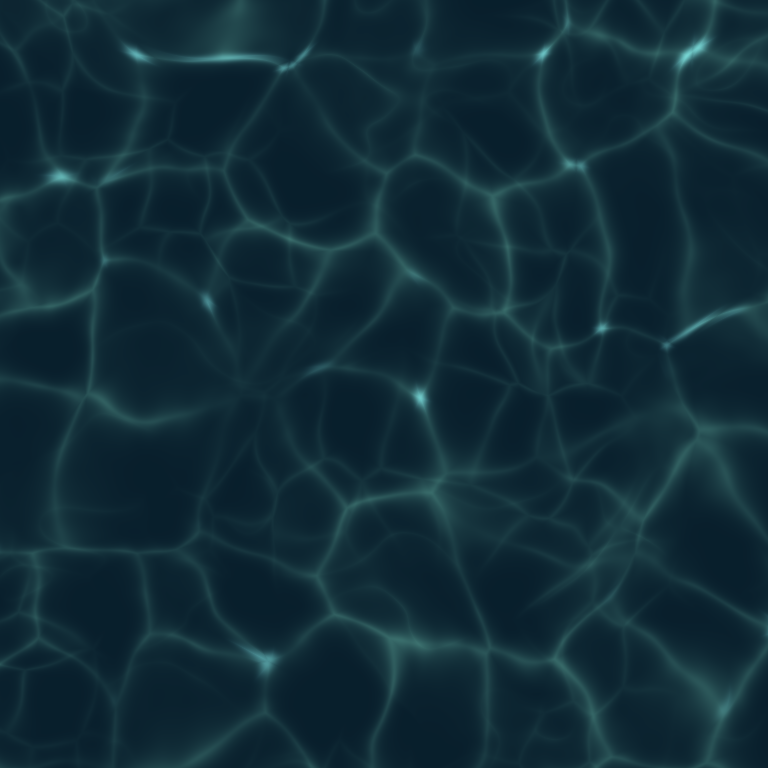
A WebGL 2 fragment shader for this texture:

```glsl
#version 300 es
precision highp float;

uniform vec2 u_resolution;
out vec4 fragColor;

vec2 hash2(vec2 p) {
    vec3 q = fract(p.xyx * vec3(0.1031, 0.1030, 0.0973));
    q += dot(q, q.yzx + 33.33);
    return fract((q.xx + q.yz) * q.zy);
}

float gradientDot(vec2 cell, vec2 offset) {
    float angle = 6.2832 * hash2(cell + 57.0).x;
    return dot(vec2(cos(angle), sin(angle)), offset);
}

float gradientNoise(vec2 p) {
    vec2 i = floor(p), f = fract(p);
    vec2 u = f * f * f * (f * (f * 6.0 - 15.0) + 10.0);
    float low = mix(gradientDot(i, f), gradientDot(i + vec2(1, 0), f - vec2(1, 0)), u.x);
    float high = mix(gradientDot(i + vec2(0, 1), f - vec2(0, 1)),
                     gradientDot(i + 1.0, f - 1.0), u.x);
    return mix(low, high, u.y);
}

vec2 noisePair(vec2 p) {
    return vec2(gradientNoise(p), gradientNoise(p + vec2(31.7, 83.2)));
}

// Gaps from the nearest site to the second (x) and third (y) nearest
vec2 cellGaps(vec2 p) {
    vec2 i = floor(p), f = fract(p);
    vec3 nearest = vec3(9.0);
    for (int y = -2; y <= 2; y++) {
        for (int x = -2; x <= 2; x++) {
            vec2 cell = vec2(x, y);
            float d = length(cell + 0.05 + 0.9 * hash2(i + cell) - f);
            if (d < nearest.x) nearest = vec3(d, nearest.xy);
            else if (d < nearest.y) nearest = vec3(nearest.x, d, nearest.y);
            else nearest.z = min(nearest.z, d);
        }
    }
    return nearest.yz - nearest.x;
}

// Thin bright core with a soft skirt
float filament(float gap, float width) {
    float d = length(vec2(gap, 0.025));
    return 0.6 * exp(-d / width) + 0.35 * exp(-d / (3.0 * width));
}

void main() {
    vec2 uv = gl_FragCoord.xy / u_resolution.y;

    // Bend the water surface
    vec2 p = uv + 0.065 * noisePair(uv * 4.0 + 3.0);
    p += 0.016 * noisePair(p * 13.0 + 11.0);

    // Main network, uneven in strength and width
    float strength = clamp(0.95 + 1.4 * gradientNoise(uv * 5.0 + 40.0), 0.3, 1.5);
    float width = 0.065 * (1.0 + 1.1 * gradientNoise(uv * 6.0 + 71.0));
    vec2 gaps = cellGaps(p * 6.6 + 20.0);
    float light = strength * filament(gaps.x, width);

    // Finer, fainter network in patches
    vec2 q = p + 0.02 * noisePair(uv * 9.0 + 90.0);
    float patches = smoothstep(-0.15, 0.4, gradientNoise(uv * 3.5 + 15.0));
    light += 0.6 * patches * filament(cellGaps(q * 10.0 + 60.0).x, 0.065);

    // Drifting veils and wisps
    float veil = max(0.0, gradientNoise(q * 5.0 + 130.0));
    float ridge = abs(gradientNoise(q * vec2(8.0, 11.0) + 150.0));
    light += veil * (0.25 + 0.8 * exp(-ridge / 0.07));

    // Streaky pools where filaments meet
    float streaks = 0.5 + 0.9 * gradientNoise(q * vec2(34.0, 22.0) + 5.0);
    light += 0.6 * strength * streaks * exp(-gaps.y / 0.13);
    light *= 1.0 + 0.35 * gradientNoise(p * 30.0);
    light = max(light - 0.03, 0.0);

    vec3 color = vec3(0.033, 0.120, 0.172) + light * vec3(0.118, 0.188, 0.152);

    // Small glints at some of the meeting points
    float glint = exp(-pow(gaps.y / 0.085, 2.0));
    glint *= smoothstep(0.0, 0.35, gradientNoise(uv * 8.0 + 210.0));
    color += glint * vec3(0.26, 0.44, 0.43);

    fragColor = vec4(color, 1.0);
}
```
